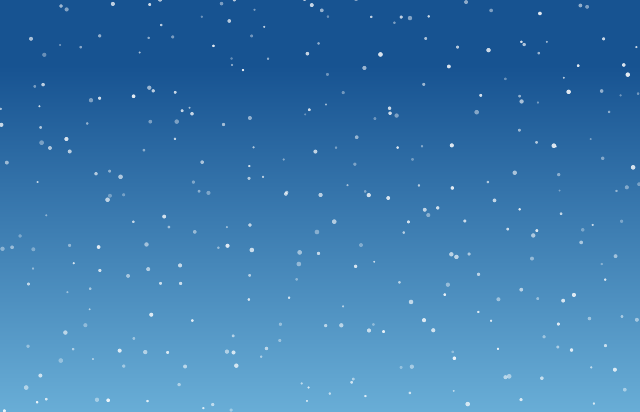
Reproduce this background procedurally as a WebGL 2 fragment shader.

```glsl
#version 300 es
precision highp float;

uniform vec2 u_resolution;
out vec4 outColor;

#define SKY_TOP vec3(0.09, 0.325, 0.57)
#define SKY_BOTTOM vec3(0.41, 0.68, 0.84)
#define FLAT_TOP 0.84
#define FLAKE_COLOR vec3(1.0)
#define LAYERS 3
#define CELLS 8.0
#define RADIUS_MIN 0.0022
#define RADIUS_MAX 0.0056
#define ALPHA_MIN 0.32
#define ALPHA_MAX 0.88

// Four random values for one cell of one layer
vec4 hash4(vec3 cell) {
    vec4 p = fract(cell.xyzx * vec4(0.1031, 0.103, 0.0973, 0.1099));
    p += dot(p, p.wzxy + 33.33);
    return fract((p.xxyz + p.yzzw) * p.zywx);
}

// Opacity of the single flake scattered inside each cell
float flakeLayer(vec2 pos, float layer, float pixel) {
    vec2 grid = pos * CELLS + layer * vec2(0.37, 0.61);
    vec4 rnd = hash4(vec3(floor(grid), layer) + 7.0);
    float radius = mix(RADIUS_MIN, RADIUS_MAX, rnd.z);

    // The margin keeps every disc within its cell
    float margin = (RADIUS_MAX + pixel) * CELLS;
    vec2 center = mix(vec2(margin), vec2(1.0 - margin), rnd.xy);
    float dist = length(fract(grid) - center) / CELLS - radius;
    float disc = 1.0 - smoothstep(-0.5 * pixel, 0.5 * pixel, dist);
    return disc * mix(ALPHA_MIN, ALPHA_MAX, rnd.w);
}

void main() {
    vec2 pos = gl_FragCoord.xy / u_resolution.y;
    float pixel = 1.0 / u_resolution.y;

    // Sky: flat band on top, then a linear fade to the horizon
    float fade = clamp(1.0 - pos.y / FLAT_TOP, 0.0, 1.0);
    vec3 color = mix(SKY_TOP, SKY_BOTTOM, fade);

    // Snow: overlapping jittered grids
    for (int i = 0; i < LAYERS; i++) {
        color = mix(color, FLAKE_COLOR, flakeLayer(pos, float(i), pixel));
    }
    outColor = vec4(color, 1.0);
}
```
